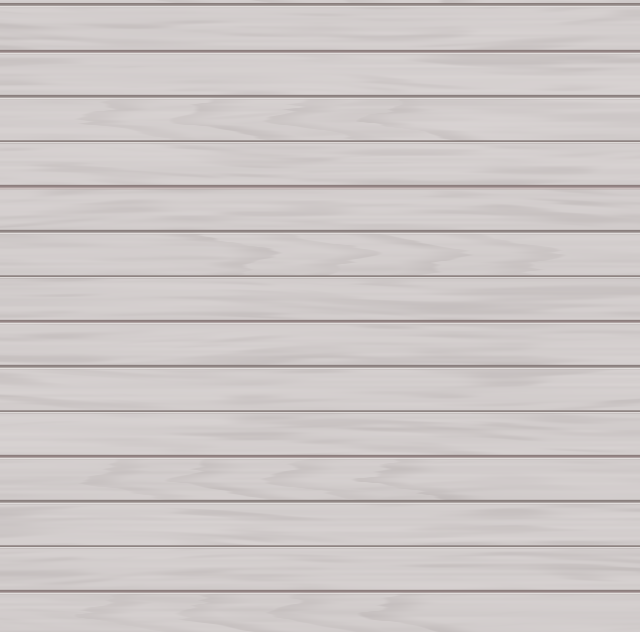
This texture is drawn by a Shadertoy shader. Its source:

```glsl
// Pale horizontal wood siding: stacked boards split by dark seams with a lit lip.
// Stretched value noise, bent by layered sines, draws the straight grain; a few
// boards carry nested arches, made by repeating a skewed V-shaped distance.

const float PITCH = 0.0712;        // board height, in canvas heights
const float FIRST_SEAM = 0.0645;   // height of the lowest seam
const float TOP_SEAM_LIFT = 0.003; // the top board is slightly taller
const float THICK_SEAM = 0.0043;
const float THIN_SEAM = 0.0025;
const float LIP = 0.0025;          // bright edge under each seam
const float ARCH_SPACING = 0.148;  // in canvas widths
const float ARCH_START = 0.273;
const float GRAIN_DEPTH = 0.6;
const float FIBRE_DEPTH = 0.024;

const vec3 WOOD_LIGHT = vec3(0.828, 0.807, 0.805);
const vec3 WOOD_DARK = vec3(0.755, 0.730, 0.728);
const vec3 SEAM_GREY = vec3(0.570, 0.535, 0.525);
const vec3 SEAM_WARM = vec3(0.590, 0.520, 0.520);
const vec3 SEAM_EDGE = vec3(0.500, 0.455, 0.450);
const vec3 LIP_LIGHT = vec3(0.890, 0.875, 0.870);
const vec3 LIP_WARM = vec3(0.790, 0.735, 0.730);

float hash(vec2 p) {
    vec3 q = fract(p.xyx * vec3(0.1031, 0.1030, 0.0973));
    q += dot(q, q.yzx + 33.33);
    return fract((q.x + q.y) * q.z);
}

float noise(vec2 p) {
    vec2 cell = floor(p), f = fract(p);
    f = f * f * (3.0 - 2.0 * f);
    float low = mix(hash(cell), hash(cell + vec2(1, 0)), f.x);
    float high = mix(hash(cell + vec2(0, 1)), hash(cell + vec2(1, 1)), f.x);
    return mix(low, high, f.y);
}

// Antialiased coverage of the interval from a to b
float band(float d, float a, float b, float px) {
    return clamp((d - a) / px + 0.5, 0.0, 1.0) - clamp((d - b) / px + 0.5, 0.0, 1.0);
}

// Soft wisps running along the board
float straightGrain(vec2 p, float seed) {
    float bend = 0.16 * sin(p.x * 4.0 + seed * 2.4) + 0.05 * sin(p.x * 11.0 + seed);
    float y = p.y + bend;
    float wide = noise(vec2(p.x * 5.0 + seed * 17.0, y * 6.0 + seed * 31.0));
    float fine = noise(vec2(p.x * 10.0 + seed * 23.0, y * 11.0 + seed * 13.0));
    return smoothstep(0.42, 0.85, 0.5 * wide + 0.5 * fine);
}

// Nested arches with tips on the left, a short upper arm and a long lower arm
float archGrain(vec2 p, float seed) {
    float v = p.y - 0.5;
    float arm = v > 0.0 ? 0.16 * pow(v, 1.3) : 0.42 * pow(-v, 1.5);
    float r = p.x - arm + 0.012 * sin(p.y * 13.0 + seed);
    float f = fract((r - ARCH_START) / ARCH_SPACING);
    float ring = smoothstep(0.0, 0.1, f) * (1.0 - smoothstep(0.12, 0.62, f));
    float extent = smoothstep(0.02, 0.2, r) * (1.0 - smoothstep(0.66, 0.72, r));
    return ring * extent * (0.55 + 0.6 * noise(p * vec2(14.0, 7.0) + seed));
}

void mainImage(out vec4 fragColor, in vec2 fragCoord) {
    vec2 uv = fragCoord / iResolution.xy;
    float px = 1.0 / iResolution.y;
    float y = uv.y - TOP_SEAM_LIFT * smoothstep(0.94, 0.98, uv.y);

    // Board number, counted upward, and position within the board
    float level = (y - FIRST_SEAM) / PITCH;
    float board = floor(level) + 1.0;
    vec2 p = vec2(uv.x, fract(level));

    // Grain with ragged ends; arched boards are placed symmetrically
    float ragged = noise(vec2(uv.x * 7.0, uv.y * 260.0)) - 0.5;
    vec2 q = p + vec2(0.035 * ragged, 0.0);
    bool arched = abs(mod(abs(board - 5.5), 3.0) - 2.5) < 0.1;
    float grain = straightGrain(q, board);
    if (arched) {
        vec2 a = board == 8.0 ? vec2(1.0, 1.0) - q : q;
        grain = max(0.45 * grain, archGrain(a, 2.0));
    }
    vec3 color = mix(WOOD_LIGHT, WOOD_DARK, GRAIN_DEPTH * grain);

    // Fine fibres, slow shading and a small tone shift per board
    float fibre = noise(vec2(uv.x * 3.0 + board, uv.y * 230.0)) - 0.5;
    float shade = noise(vec2(uv.x * 4.0, level * 2.0 + 40.0)) - 0.5;
    color += FIBRE_DEPTH * fibre + 0.012 * shade;
    color += 0.008 * (hash(vec2(board, 5.0)) - 0.5);

    // Nearest seam: every third is thin, and some are warmer
    float seam = floor(level + 0.5);
    bool thin = mod(seam, 3.0) == 1.0 && seam < 12.5;
    float width = thin ? THIN_SEAM : THICK_SEAM;
    float warm = mod(seam, 3.0) == 0.0 ? 0.8 : 0.15;
    float d = (seam - level) * PITCH + 0.5 * width; // grows downward
    float lipWidth = thin ? 0.6 * LIP : LIP;
    vec3 lip = seam == 9.0 ? LIP_WARM : LIP_LIGHT;

    color = mix(color, SEAM_GREY, 0.25 * band(d, width + lipWidth, width + lipWidth + 0.0013, px));
    color = mix(color, lip, 0.85 * band(d, width, width + lipWidth, px));
    color = mix(color, mix(SEAM_GREY, SEAM_WARM, warm), band(d, 0.0, width, px));
    color = mix(color, SEAM_EDGE, 0.6 * band(d, 0.0, 0.0013, px));

    fragColor = vec4(color, 1.0);
}
```
